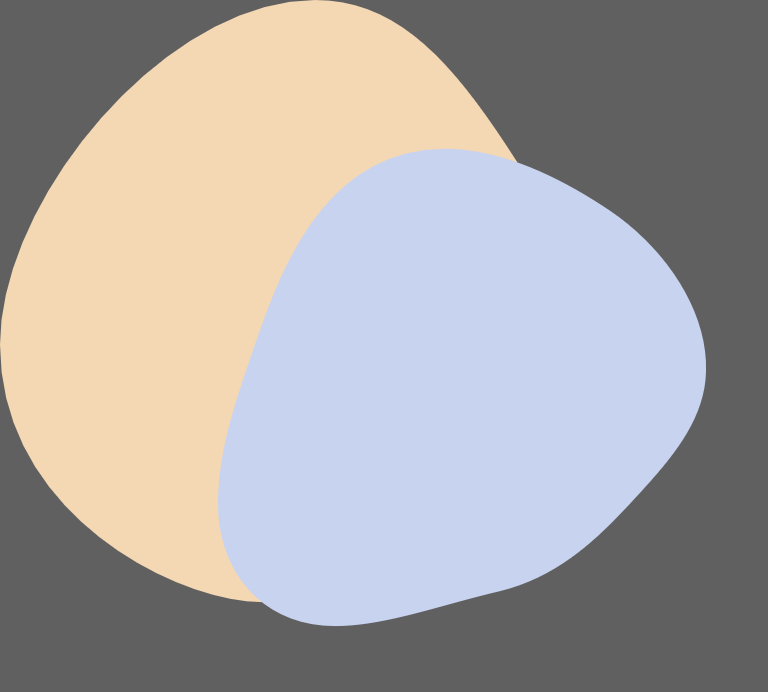
A WebGL 2 fragment shader for this background:

```glsl
#version 300 es
precision highp float;
// Two flat rounded blobs, peach behind periwinkle, on a plain grey ground.

#define GRID vec2(768.0, 693.0)
#define STEPS 18
#define GREY vec3(0.376, 0.376, 0.376)
#define PEACH vec3(0.957, 0.843, 0.702)
#define PERIWINKLE vec3(0.784, 0.827, 0.937)

uniform vec2 u_resolution;
out vec4 fragColor;

// Closed outlines on the design grid, y down: anchor, handle, handle per curve.
const vec2 BACK[12] = vec2[12](
    vec2(315, 0), vec2(400, 0), vec2(455, 65),
    vec2(517, 162), vec2(560, 230), vec2(420, 603),
    vec2(262, 603), vec2(177, 603), vec2(0, 515),
    vec2(0, 345), vec2(0, 200), vec2(165, 0));

const vec2 FRONT[24] = vec2[24](
    vec2(445, 149), vec2(502, 149), vec2(561, 178),
    vec2(610, 211), vec2(666, 249), vec2(708, 312),
    vec2(706, 372), vec2(705, 422), vec2(669, 462),
    vec2(635, 499), vec2(601, 536), vec2(561, 577),
    vec2(500, 592), vec2(440, 606), vec2(385, 627),
    vec2(335, 627), vec2(262, 627), vec2(218, 572),
    vec2(218, 505), vec2(218, 449), vec2(237, 398),
    vec2(255, 345), vec2(277, 282), vec2(320, 149));

vec2 bezier(vec2 a, vec2 b, vec2 c, vec2 d, float t) {
    float s = 1.0 - t;
    return s * s * s * a + 3.0 * s * t * (s * b + t * c) + t * t * t * d;
}

// Adds one cubic to an outline: x is the squared distance, y the inside sign.
void addCurve(vec2 p, vec2 a, vec2 b, vec2 c, vec2 d, inout vec2 field) {
    vec2 start = a;
    for (int i = 1; i <= STEPS; i++) {
        vec2 end = i == STEPS ? d : bezier(a, b, c, d, float(i) / float(STEPS));
        vec2 edge = end - start;
        vec2 toP = p - start;
        vec2 gap = toP - edge * clamp(dot(toP, edge) / dot(edge, edge), 0.0, 1.0);
        field.x = min(field.x, dot(gap, gap));

        // Flip the sign at each crossing of a horizontal ray.
        bool spans = (start.y > p.y) != (end.y > p.y);
        if (spans && toP.x < edge.x * toP.y / edge.y) field.y = -field.y;
        start = end;
    }
}

// Signed distances, negative inside.
float backBlob(vec2 p) {
    vec2 field = vec2(1e9, 1.0);
    for (int i = 0; i < 12; i += 3)
        addCurve(p, BACK[i], BACK[i + 1], BACK[i + 2], BACK[(i + 3) % 12], field);
    return field.y * sqrt(field.x);
}

float frontBlob(vec2 p) {
    vec2 field = vec2(1e9, 1.0);
    for (int i = 0; i < 24; i += 3)
        addCurve(p, FRONT[i], FRONT[i + 1], FRONT[i + 2], FRONT[(i + 3) % 24], field);
    return field.y * sqrt(field.x);
}

float coverage(float dist, float pixel) {
    return clamp(0.5 - dist / pixel, 0.0, 1.0);
}

void main() {
    vec2 uv = gl_FragCoord.xy / u_resolution;
    vec2 p = vec2(uv.x, 1.0 - uv.y) * GRID;
    float pixel = GRID.x / u_resolution.x;

    // Paint from back to front.
    vec3 color = mix(GREY, PEACH, coverage(backBlob(p), pixel));
    color = mix(color, PERIWINKLE, coverage(frontBlob(p), pixel));
    fragColor = vec4(color, 1.0);
}
```
